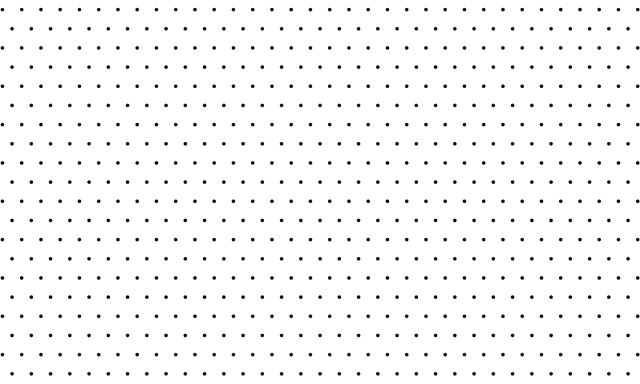
Write a Shadertoy shader that draws this pattern.

```glsl
#define PITCH vec2(0.03008, 0.02995)
#define FIRST_DOT vec2(0.0038, 0.0150)
#define DOT_RADIUS 0.00275
#define INK vec3(0.04)
#define PAPER vec3(1.0)

// Signed distance to the nearest dot; alternate rows shift by half a pitch
float staggeredDots(vec2 p) {
    vec2 cell = (p - FIRST_DOT) / PITCH;
    float row = floor(cell.y + 0.5);
    cell.x -= 0.5 * mod(row, 2.0);
    vec2 offset = (fract(cell + 0.5) - 0.5) * PITCH;
    return length(offset) - DOT_RADIUS;
}

void mainImage(out vec4 fragColor, in vec2 fragCoord) {
    // Canvas width is one unit; rows count down from the top
    float pixel = 1.0 / iResolution.x;
    vec2 p = vec2(fragCoord.x, iResolution.y - fragCoord.y) * pixel;

    // Blend over one pixel at the dot edge
    float coverage = clamp(0.5 - staggeredDots(p) / pixel, 0.0, 1.0);
    fragColor = vec4(mix(PAPER, INK, coverage), 1.0);
}
```
